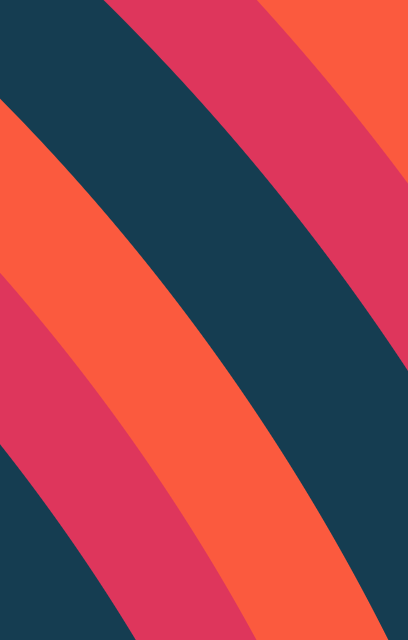
This background is drawn by a Shadertoy shader. Its source:

```glsl
// Broad curved stripes in navy, orange and crimson, sweeping down from upper left to lower right.

const vec3 NAVY    = vec3(0.082, 0.239, 0.318);
const vec3 ORANGE  = vec3(0.984, 0.353, 0.243);
const vec3 CRIMSON = vec3(0.871, 0.212, 0.361);
const vec3 PALETTE[3] = vec3[3](ORANGE, CRIMSON, NAVY);

// Nested discs, outermost first: centre x, centre y, radius, in canvas heights.
const int DISC_COUNT = 5;
const vec3 DISCS[DISC_COUNT] = vec3[DISC_COUNT](
    vec3(-2.3473, -1.5050, 3.7188),
    vec3(-2.3276, -1.5284, 3.5482),
    vec3(-2.3612, -1.4884, 3.3203),
    vec3(-2.3542, -1.4970, 3.1354),
    vec3(-2.3285, -1.5358, 2.9688)
);

// Coverage of a disc, softened across one pixel.
float discCoverage(vec2 point, vec3 disc, float pixel) {
    float signedDistance = length(point - disc.xy) - disc.z;
    return clamp(0.5 - signedDistance / pixel, 0.0, 1.0);
}

void mainImage(out vec4 fragColor, in vec2 fragCoord) {
    float pixel = 1.0 / iResolution.y;
    vec2 point = fragCoord * pixel;

    // Paint inward, stepping through the palette at each disc.
    vec3 color = PALETTE[0];
    for (int i = 0; i < DISC_COUNT; i++) {
        color = mix(color, PALETTE[(i + 1) % 3], discCoverage(point, DISCS[i], pixel));
    }

    fragColor = vec4(color, 1.0);
}
```
